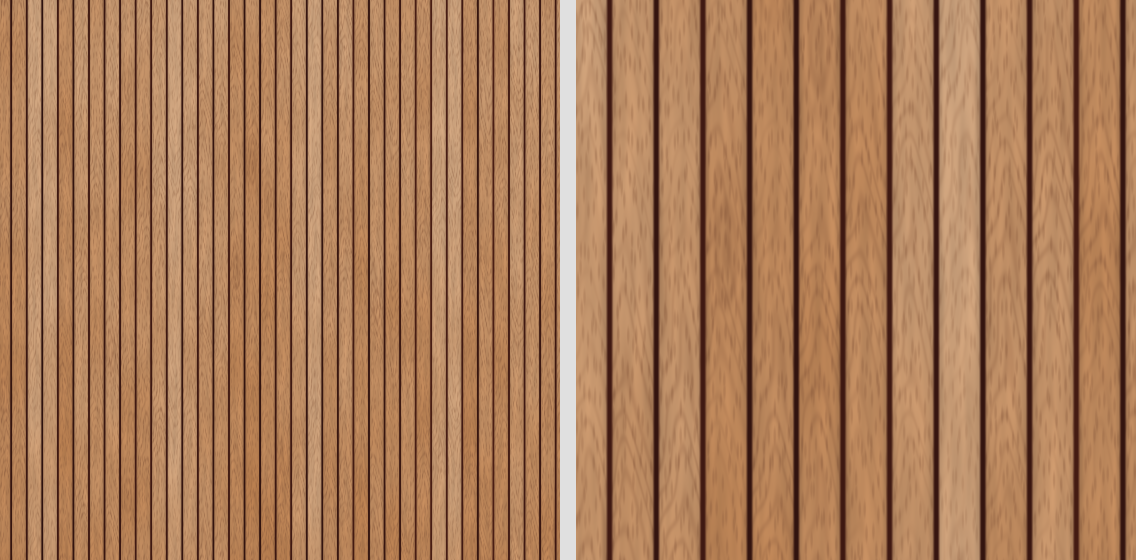
Left, the full canvas; right, a detail of the centre.
Give the GLSL for this texture, as a three.js fragment shader.

```glsl
varying vec2 vUv;

const float TAU = 6.2831853;
const float BOARDS = 36.0;
const float FIRST_GAP = 0.72;       // in board widths from the left
const float GAP_CORE = 0.022;       // half widths, in board widths
const float GAP_EDGE = 0.095;
const float PALE_SPACING = 8.6;     // boards between pale boards
const float PALE_START = 1.6;
const float KNOT_CHANCE = 0.14;
const float KNOT_SPACING = 26.3;    // in board widths
const vec3 WARM_WOOD = vec3(0.725, 0.505, 0.325);
const vec3 PALE_WOOD = vec3(0.785, 0.615, 0.465);
const vec3 GRAIN_TINT = vec3(0.52, 0.335, 0.225);
const vec3 GAP_BLACK = vec3(0.16, 0.06, 0.05);
const vec3 GAP_RED = vec3(0.30, 0.12, 0.08);

float hash(float n) {
  return fract(sin(n * 127.1 + 11.7) * 4375.85);
}

vec2 hash2(vec2 p) {
  float n = dot(p, vec2(12.99, 78.23));
  return fract(sin(vec2(n, n + 4.1)) * 4375.85);
}

// Distance to the nearest scattered point
float cellular(vec2 p) {
  vec2 cell = floor(p);
  vec2 f = fract(p);
  float nearest = 2.0;
  for (int j = -1; j <= 1; j++) {
    for (int i = -1; i <= 1; i++) {
      vec2 o = vec2(float(i), float(j));
      vec2 d = o + hash2(cell + o) - f;
      nearest = min(nearest, dot(d, d));
    }
  }
  return sqrt(nearest);
}

// Long wavering fibres
float fibres(vec2 p, float seed) {
  float sum = 0.0;
  float amp = 0.5;
  float freq = 13.0;
  for (int i = 0; i < 3; i++) {
    float sway = 1.3 * sin(p.y * 0.6 + seed) + 0.6 * sin(p.y * 1.7 + seed * 2.3);
    sum += amp * sin(p.x * freq + sway + seed);
    freq *= 1.7;
    amp *= 0.65;
    seed += 2.4;
  }
  return sum;
}

// Nested pointed arches
float arches(vec2 p, float seed) {
  float direction = hash(seed) < 0.7 ? 1.0 : -1.0;
  float x = p.x - 0.5 * (hash(seed + 3.0) - 0.5);
  float rise = 5.0 * sqrt(x * x + 0.006) * direction;
  float warp = 0.5 * sin(p.y * 0.8 + seed) + 0.3 * sin(p.y * 2.1 + x * 7.0);
  float line = 0.5 + 0.5 * sin(TAU * (p.y + rise + warp) * 0.95);
  float patch_ = 0.5 + 0.5 * sin(p.y * 0.45 + seed * 1.9);
  return line * line * line * (0.35 + 0.65 * patch_);
}

// Rare oval figure, repeated along the board
float knotRings(vec2 p, float seed) {
  float shift = hash(seed + 5.0) * KNOT_SPACING;
  float y = mod(p.y + shift, KNOT_SPACING) - 0.5 * KNOT_SPACING;
  float r = length(vec2(p.x, y * 0.22));
  float rings = 0.5 + 0.5 * sin(r * 36.0);
  return rings * (1.0 - smoothstep(0.25, 0.5, r)) * step(hash(seed + 8.0), KNOT_CHANCE);
}

void main() {
  // Board layout
  float across = vUv.x * BOARDS - FIRST_GAP;
  float board = floor(across);
  float local = fract(across);
  vec2 p = vec2(local - 0.5, vUv.y * BOARDS);
  float seed = hash(board) * 40.0;

  // Board tone, warmer toward the bottom
  float pale = smoothstep(0.72, 1.0, cos(TAU * (board - PALE_START) / PALE_SPACING));
  float variation = hash(board + 61.0) - 0.5;
  float light = 0.22 + 0.42 * vUv.y + 0.12 * vUv.x * vUv.y;
  light += 0.55 * variation + 0.5 * pale;
  light += 0.10 * sin(p.y * 0.33 + seed) + 0.06 * sin(p.y * 0.9 + seed * 3.0);
  vec3 color = mix(WARM_WOOD, PALE_WOOD, clamp(light, -0.35, 1.15));

  // Mottling, fibres, arches and pores
  float mottle = cellular(vec2(p.x * 2.5 + seed, p.y * 0.4 + seed));
  color *= 1.0 + 0.09 * (mottle - 0.45) + 0.035 * fibres(p, seed);
  float knot = knotRings(p, seed);
  float grain = 0.24 * arches(p, seed) + 0.22 * knot;
  float fleck = cellular(vec2(p.x * 9.0 + seed * 2.0, p.y * 1.4));
  grain += 0.26 * (1.0 - smoothstep(0.08, 0.38, fleck));
  color = mix(color, GRAIN_TINT, grain * (1.0 - 0.35 * pale));

  // Dark gaps with a softened edge
  float gapDistance = min(local, 1.0 - local);
  float gapIndex = floor(across + 0.5);
  vec3 gap = mix(GAP_BLACK, GAP_RED, 0.6 * hash(gapIndex + 17.0) + 0.4 * vUv.x);
  color *= mix(0.92, 1.0, smoothstep(0.08, 0.2, gapDistance));
  color = mix(gap, color, smoothstep(GAP_CORE, GAP_EDGE, gapDistance));

  gl_FragColor = vec4(color, 1.0);
}
```
